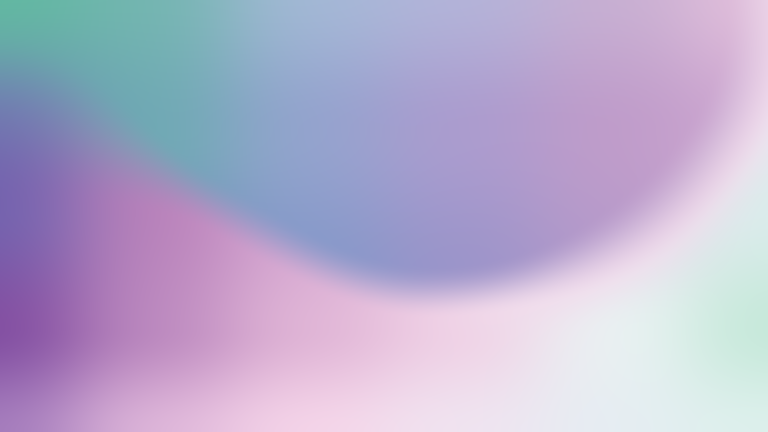
This background is drawn by a WebGL 2 fragment shader. Its source:

```glsl
#version 300 es
precision highp float;
// Soft mesh gradient: a teal-to-mauve bowl resting on a violet, pink and mint haze.

#define BOWL_CENTER vec2(0.995, 0.995)
#define BOWL_RADII vec2(0.775, 0.671)
#define LEFT_RISE 0.40
#define EDGE_SOFT 0.062
#define LEFT_SOFT 0.20
#define RIGHT_SOFT 0.095
#define STOP_SPREAD 0.62
#define RIM_COLOR vec3(0.95, 0.86, 0.925)

uniform vec2 u_resolution;
out vec4 outColor;

// Six evenly spaced stops, blended with normalised gaussian weights.
vec3 ramp(float t, vec3 a, vec3 b, vec3 c, vec3 d, vec3 e, vec3 f) {
    vec3 stops[6] = vec3[6](a, b, c, d, e, f);
    vec3 sum = vec3(0.0);
    float total = 0.0;
    for (int i = 0; i < 6; i++) {
        float offset = (t * 5.0 - float(i)) / STOP_SPREAD;
        float weight = exp(-offset * offset);
        sum += stops[i] * weight;
        total += weight;
    }
    return sum / total;
}

// Three rows blended from bottom to top.
vec3 blendRows(float y, vec3 heights, vec3 low, vec3 mid, vec3 high) {
    vec3 lower = mix(low, mid, smoothstep(heights.x, heights.y, y));
    return mix(lower, high, smoothstep(heights.y, heights.z, y));
}

// Colours inside the bowl.
vec3 bowlColor(vec2 uv) {
    vec3 low = ramp(uv.x, vec3(0.43, 0.46, 0.72), vec3(0.46, 0.55, 0.74),
                    vec3(0.52, 0.60, 0.79), vec3(0.61, 0.58, 0.79),
                    vec3(0.71, 0.60, 0.79), vec3(0.80, 0.64, 0.81));
    vec3 mid = ramp(uv.x, vec3(0.43, 0.55, 0.70), vec3(0.43, 0.67, 0.70),
                    vec3(0.58, 0.64, 0.81), vec3(0.67, 0.61, 0.81),
                    vec3(0.75, 0.61, 0.79), vec3(0.81, 0.66, 0.82));
    vec3 high = ramp(uv.x, vec3(0.38, 0.72, 0.63), vec3(0.45, 0.71, 0.69),
                     vec3(0.64, 0.72, 0.84), vec3(0.70, 0.70, 0.85),
                     vec3(0.78, 0.68, 0.82), vec3(0.89, 0.75, 0.86));
    return blendRows(uv.y, vec3(0.36, 0.70, 1.02), low, mid, high);
}

// Colours of the haze below and to the right.
vec3 hazeColor(vec2 uv) {
    vec3 low = ramp(uv.x, vec3(0.63, 0.47, 0.73), vec3(0.87, 0.71, 0.85),
                    vec3(0.96, 0.83, 0.91), vec3(0.94, 0.89, 0.94),
                    vec3(0.90, 0.93, 0.95), vec3(0.86, 0.94, 0.92));
    vec3 mid = ramp(uv.x, vec3(0.50, 0.30, 0.63), vec3(0.74, 0.54, 0.75),
                    vec3(0.88, 0.71, 0.84), vec3(0.94, 0.82, 0.90),
                    vec3(0.92, 0.95, 0.955), vec3(0.77, 0.91, 0.85));
    vec3 high = ramp(uv.x, vec3(0.44, 0.38, 0.68), vec3(0.73, 0.51, 0.73),
                     vec3(0.83, 0.65, 0.82), vec3(0.88, 0.77, 0.88),
                     vec3(0.92, 0.86, 0.93), vec3(0.85, 0.93, 0.92));
    vec3 color = blendRows(uv.y, vec3(0.0, 0.24, 0.52), low, mid, high);
    return mix(color, vec3(0.93, 0.91, 0.96), smoothstep(0.5, 0.85, uv.y) * smoothstep(0.8, 1.0, uv.x));
}

// Signed distance to the bowl edge, positive inside.
float bowlDistance(vec2 p) {
    vec2 q = p - BOWL_CENTER;
    if (q.x > 0.0) {
        float k0 = length(q / BOWL_RADII);
        float k1 = length(q / (BOWL_RADII * BOWL_RADII));
        return k0 * (1.0 - k0) / max(k1, 0.0001);
    }
    float t = clamp(p.x / BOWL_CENTER.x, 0.0, 1.0);
    float rise = LEFT_RISE * (1.0 - smoothstep(0.0, 1.0, t));
    float slope = LEFT_RISE * 6.0 * t * (1.0 - t) / BOWL_CENTER.x;
    float edge = BOWL_CENTER.y - BOWL_RADII.y + rise;
    return (p.y - edge) / sqrt(1.0 + slope * slope);
}

void main() {
    vec2 uv = gl_FragCoord.xy / u_resolution;
    vec2 p = uv * vec2(16.0 / 9.0, 1.0);
    float d = bowlDistance(p);

    // Pale pink rim just outside the right flank.
    float rimOffset = (d + 0.035) / 0.075;
    float rim = 0.8 * exp(-rimOffset * rimOffset) * smoothstep(0.9, 1.35, p.x);
    vec3 haze = mix(hazeColor(uv), RIM_COLOR, rim);

    // The edge is tightest at the bottom of the bowl.
    float softness = mix(LEFT_SOFT, EDGE_SOFT, smoothstep(0.0, 0.5, p.x));
    softness = mix(softness, RIGHT_SOFT, smoothstep(1.1, 1.6, p.x));
    vec3 color = mix(haze, bowlColor(uv), smoothstep(-softness, softness, d));
    outColor = vec4(color, 1.0);
}
```
